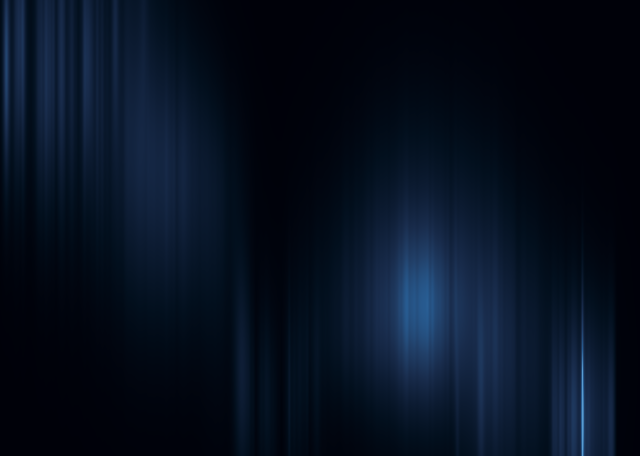
Give the GLSL for this background, as a Shadertoy shader.

```glsl
// Dark blue curtains of light: soft asymmetric glows and thin vertical beams
// are summed into one brightness value, combed by column noise that depends
// on x only, then coloured through a ramp from near black to pale blue.

const int RAMP_STEPS = 7;
const float RAMP_SPACING = 0.2;
const vec3 RAMP[RAMP_STEPS] = vec3[](
    vec3(0.000, 0.004, 0.036), vec3(0.008, 0.060, 0.115),
    vec3(0.050, 0.110, 0.200), vec3(0.095, 0.170, 0.295),
    vec3(0.130, 0.250, 0.410), vec3(0.155, 0.360, 0.570),
    vec3(0.350, 0.610, 0.820));

// Thin beams: x, half width, height of the centre, gain
const int BEAM_COUNT = 12;
const float BEAM_REACH = 0.25;
const vec4 BEAMS[BEAM_COUNT] = vec4[](
    vec4(0.010, 0.005, 0.86, 0.70), vec4(0.033, 0.008, 0.92, 0.35),
    vec4(0.075, 0.012, 0.85, 0.16), vec4(0.137, 0.007, 0.88, 0.38),
    vec4(0.180, 0.005, 0.97, 0.25), vec4(0.225, 0.006, 1.00, 0.12),
    vec4(0.378, 0.012, 0.18, 0.32), vec4(0.452, 0.002, 0.12, 0.14),
    vec4(0.715, 0.003, 0.05, 0.14), vec4(0.752, 0.006, 0.10, 0.22),
    vec4(0.895, 0.006, 0.08, 0.18), vec4(0.910, 0.002, 0.10, 0.75));

const float SOFT_COMB = 0.22;
const float HARD_COMB = 0.85;

float hash(float n) {
    return fract(sin(n * 12.9898) * 43758.547);
}

float noise(float x) {
    float cell = floor(x);
    return mix(hash(cell), hash(cell + 1.0), smoothstep(0.0, 1.0, x - cell));
}

// Gaussian with a separate reach below and above its centre
float bell(float x, float centre, float below, float above) {
    float d = (x - centre) / (x < centre ? below : above);
    return exp(-d * d);
}

// Flat strip with soft sides
float band(float x, float from, float to, float soft) {
    return smoothstep(from - soft, from + soft, x)
         * (1.0 - smoothstep(to - soft, to + soft, x));
}

// reach = left, right, down, up
float glow(vec2 p, vec2 centre, vec4 reach) {
    return bell(p.x, centre.x, reach.x, reach.y)
         * bell(p.y, centre.y, reach.z, reach.w);
}

// Column noise around 1
float comb(float x, float strength) {
    float n = 0.45 * noise(x * 48.0) + 0.35 * noise(x * 115.0 + 7.0)
            + 0.20 * noise(x * 250.0 + 31.0);
    return max(0.0, 1.0 + strength * (n - 0.5) * 2.4);
}

float softLight(vec2 p) {
    float light = 0.0;
    // Left curtain and its fringes
    light += 0.50 * glow(p, vec2(0.265, 0.61), vec4(0.105, 0.065, 0.32, 0.27));
    light += 0.26 * glow(p, vec2(0.190, 0.92), vec4(0.050, 0.075, 0.30, 0.40));
    light += 0.16 * glow(p, vec2(0.345, 0.55), vec4(0.030, 0.040, 0.40, 0.23));
    // Central flame, its core and its left skirt
    light += 0.56 * glow(p, vec2(0.665, 0.36), vec4(0.120, 0.110, 0.28, 0.34));
    light += 0.40 * glow(p, vec2(0.665, 0.32), vec4(0.055, 0.050, 0.20, 0.17));
    light += 0.20 * glow(p, vec2(0.550, 0.28), vec4(0.080, 0.090, 0.16, 0.24));
    // Right shoulder
    light += 0.38 * glow(p, vec2(0.780, 0.20), vec4(0.060, 0.110, 0.32, 0.30));
    return light;
}

float stripedLight(vec2 p) {
    float light = 0.36 * band(p.x, -0.10, 0.165, 0.012)
                * bell(p.y, 0.84, 0.31, 0.50);
    light += 0.17 * band(p.x, 0.385, 0.51, 0.025)
           * bell(p.y, 0.12, 0.20, 0.20);
    light += 0.40 * band(p.x, 0.860, 0.960, 0.005)
           * bell(p.y, 0.06, 0.30, 0.24);
    return light;
}

float beamLight(vec2 p) {
    float light = 0.0;
    for (int i = 0; i < BEAM_COUNT; i++) {
        vec4 b = BEAMS[i];
        light += b.w * glow(p, b.xz, vec4(b.y, b.y, BEAM_REACH, BEAM_REACH));
    }
    return light;
}

vec3 rampColour(float light) {
    vec3 colour = RAMP[0];
    for (int i = 1; i < RAMP_STEPS; i++) {
        float t = clamp(light / RAMP_SPACING - float(i - 1), 0.0, 1.0);
        colour = mix(colour, RAMP[i], t);
    }
    return colour;
}

void mainImage(out vec4 fragColor, in vec2 fragCoord) {
    vec2 p = fragCoord / iResolution.xy;

    // Column ends are slightly uneven
    vec2 ragged = vec2(p.x, p.y + 0.05 * (noise(p.x * 70.0) - 0.5));

    float light = softLight(p) * comb(p.x, SOFT_COMB)
                + stripedLight(ragged) * comb(p.x, HARD_COMB)
                + beamLight(p);
    fragColor = vec4(rampColour(light), 1.0);
}
```
